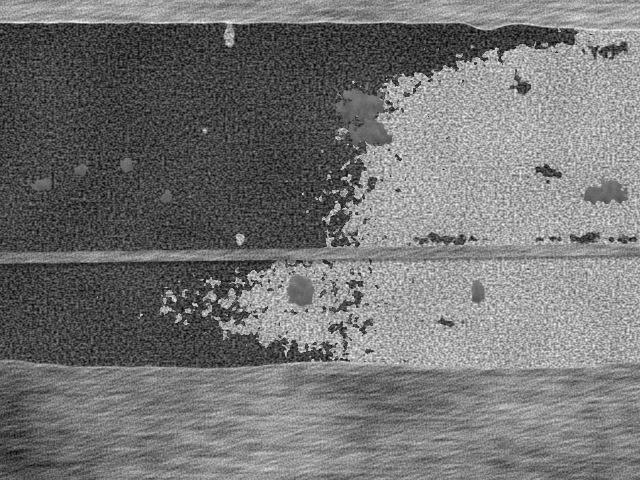
This texture is drawn by a WebGL 2 fragment shader. Its source:

```glsl
#version 300 es
precision highp float;
// Weathered sheet: a dark painted panel flaking away to a pale ground on the right,
// split by a thin bare strip and framed by brushed metal above and below.
// Flakes are thresholded gradient noise with a bias field; metal is stretched noise.
uniform vec2 u_resolution;
out vec4 outColor;

const float ASPECT = 4.0 / 3.0;
const float PAINT = 0.265, GROUND = 0.655, PATCH = 0.41;
const float TOP_METAL = 0.59, LOW_METAL = 0.49, STRIP_METAL = 0.48;
const float GRAIN_SCALE = 245.0, GRAIN_PAINT = 0.31, GRAIN_GROUND = 0.38;
const float FLAKE_SCALE = 33.0;
const float STRIP_HALF = 0.0115;

// Patches of bare filler and small chips: centre.xy, radii.zw
const vec4 PATCHES[10] = vec4[10](
  vec4(.627, .392, .027, .034), vec4(.995, .391, .014, .024),
  vec4(.752, .777, .047, .034), vec4(.768, .722, .046, .022),
  vec4(.090, .617, .019, .013), vec4(.168, .648, .014, .014),
  vec4(.269, .655, .013, .015), vec4(.347, .588, .011, .014),
  vec4(1.272, .600, .032, .023), vec4(1.238, .598, .022, .018));
const vec4 DARK_CHIPS[8] = vec4[8](
  vec4(1.137, .637, .024, .013), vec4(1.085, .820, .017, .014),
  vec4(1.225, .502, .065, .010), vec4(.920, .500, .055, .009),
  vec4(.928, .327, .032, .007), vec4(1.265, .896, .035, .012),
  vec4(1.165, .922, .042, .016), vec4(1.070, .927, .050, .020));
const vec4 LIGHT_CHIPS[3] = vec4[3](
  vec4(.499, .503, .010, .010), vec4(.478, .926, .010, .023),
  vec4(.427, .727, .005, .006));

vec2 gradient(vec2 cell) {
  vec3 h = fract(cell.xyx * vec3(.1031, .1030, .0973));
  h += dot(h, h.yzx + 33.33);
  float a = 6.2832 * fract((h.x + h.y) * h.z);
  return vec2(cos(a), sin(a));
}

float noise(vec2 p) {
  vec2 i = floor(p), f = p - i, w = f * f * f * (f * (f * 6. - 15.) + 10.);
  vec2 e = vec2(0, 1);
  float low = mix(dot(gradient(i), f), dot(gradient(i + e.yx), f - e.yx), w.x);
  float high = mix(dot(gradient(i + e), f - e), dot(gradient(i + 1.), f - 1.), w.x);
  return mix(low, high, w.y);
}

float bump(vec2 p, vec2 c, vec2 r) {
  vec2 d = (p - c) / r;
  return exp(-dot(d, d));
}

// Coverage of a rough-edged ellipse
float blob(vec2 p, vec4 e, float rough) {
  vec2 d = (p - e.xy) / e.zw;
  float wobble = rough * (noise(p * 45.) + .6 * noise(p * 95.));
  float soft = 1.2 / (u_resolution.y * min(e.z, e.w));
  return 1. - smoothstep(1. - soft, 1. + soft, length(d) + wobble);
}

float stripCentre(float x) { return .462 + .0145 * x; }

// Positive where paint has flaked off
float flakeField(vec2 p) {
  bool upper = p.y > stripCentre(p.x);
  float edge = upper
    ? .71 + .27 * (p.y - .5) + .38 * smoothstep(.80, .96, p.y)
    : .49 + .18 * (1. - smoothstep(.25, .32, p.y)) + .11 * smoothstep(.41, .45, p.y);
  float t = (p.x - edge) / .17;
  float bias = t < 0. ? -.56 * (1. - exp(t * 1.5)) : .53 * (1. - exp(-t * 1.6));
  if (!upper) {
    bias -= .46 * bump(p, vec2(.735, .36), vec2(.085, .10));
    bias += .24 * bump(p, vec2(.36, .36), vec2(.08, .08));
  }
  vec2 q = p * FLAKE_SCALE;
  return bias + .48 * noise(q) + .42 * noise(q * 2.1 + 7.) + .28 * noise(q * 4.1 + 19.);
}

float brushed(vec2 p, float base) {
  float streak = .13 * noise(p * vec2(5., 70.)) + .15 * noise(p * vec2(14., 150.) + 31.);
  vec2 d = vec2(p.x + .45 * p.y, p.y - .30 * p.x);
  float scratch = .18 * noise(d * vec2(18., 170.) + 5.);
  float cloud = .13 * noise(p * vec2(3., 13.) + 3.);
  return base + streak + scratch + cloud + .20 * noise(p * GRAIN_SCALE);
}

void main() {
  vec2 p = gl_FragCoord.xy / u_resolution * vec2(ASPECT, 1.);
  float px = 1. / u_resolution.y;

  // Painted sheet and exposed ground
  float field = flakeField(p);
  float bare = smoothstep(-.03, .03, field);
  for (int i = 0; i < 8; i++) bare *= 1. - blob(p, DARK_CHIPS[i], 1.5);
  for (int i = 0; i < 3; i++) bare = max(bare, blob(p, LIGHT_CHIPS[i], .6));
  float grain = noise(p * GRAIN_SCALE * vec2(.8, 1.)) + .5 * noise(p * GRAIN_SCALE * .5 + 9.);
  float weave = .06 * noise(p * vec2(9., 190.));
  float paint = PAINT + GRAIN_PAINT * grain + weave + .05 * noise(p * 6.);
  paint -= .04 * smoothstep(.80, .95, p.y);
  float ground = GROUND + GRAIN_GROUND * grain + .06 * noise(p * 9.);
  float tone = mix(paint, ground, bare);

  // Smooth filler patches, shaded from above
  for (int i = 0; i < 10; i++) {
    vec4 e = PATCHES[i];
    float shade = PATCH + .05 * (p.y - e.y) / e.w + .09 * noise(p * 60.) + .05 * grain;
    tone = mix(tone, shade, blob(p, e, i < 2 ? .25 : .8));
  }

  // Bare strip with a shadow under it
  float off = p.y - stripCentre(p.x) - .0015 * noise(p * 22.);
  tone *= 1. - .35 * bump(vec2(0., off), vec2(0., -STRIP_HALF - .003), vec2(1., .005));
  float strip = 1. - smoothstep(STRIP_HALF - px, STRIP_HALF + px, abs(off));
  tone = mix(tone, brushed(p + 2., STRIP_METAL + .05 * smoothstep(.8, .2, .8 - p.x)), strip);

  // Top metal with a ragged lip
  float lip = .952 - .016 * smoothstep(.98, 1.3, p.x) + .004 * noise(p * 17.);
  lip -= .014 * bump(p, vec2(1.01, .94), vec2(.035, .1));
  tone = mix(tone, brushed(p, TOP_METAL), smoothstep(-px, px, p.y - lip));
  tone += .22 * bump(vec2(0., p.y), vec2(0., lip + .001), vec2(1., .0025));

  // Bottom metal with a wavy edge and broad reflections
  float wave = .239 + .006 * sin(p.x * 9.2 + 1.4) + .005 * cos(p.x * 19.) * exp(-1.5 * p.x);
  wave += .003 * noise(p * 20.);
  float sheen = .12 * bump(p, vec2(.60, .10), vec2(.13, .13))
    - .07 * bump(p, vec2(.78, .08), vec2(.12, .12))
    + .06 * bump(p, vec2(1.10, .13), vec2(.18, .08))
    - .24 * bump(p, vec2(0., .10), vec2(.12, .12));
  float low = smoothstep(-px, px, wave - p.y);
  tone = mix(tone, brushed(p + 4., LOW_METAL + sheen), low);
  tone += .13 * bump(vec2(0., p.y), vec2(0., wave - .002), vec2(1., .003));

  outColor = vec4(vec3(clamp(tone, .04, .96)), 1.);
}
```
